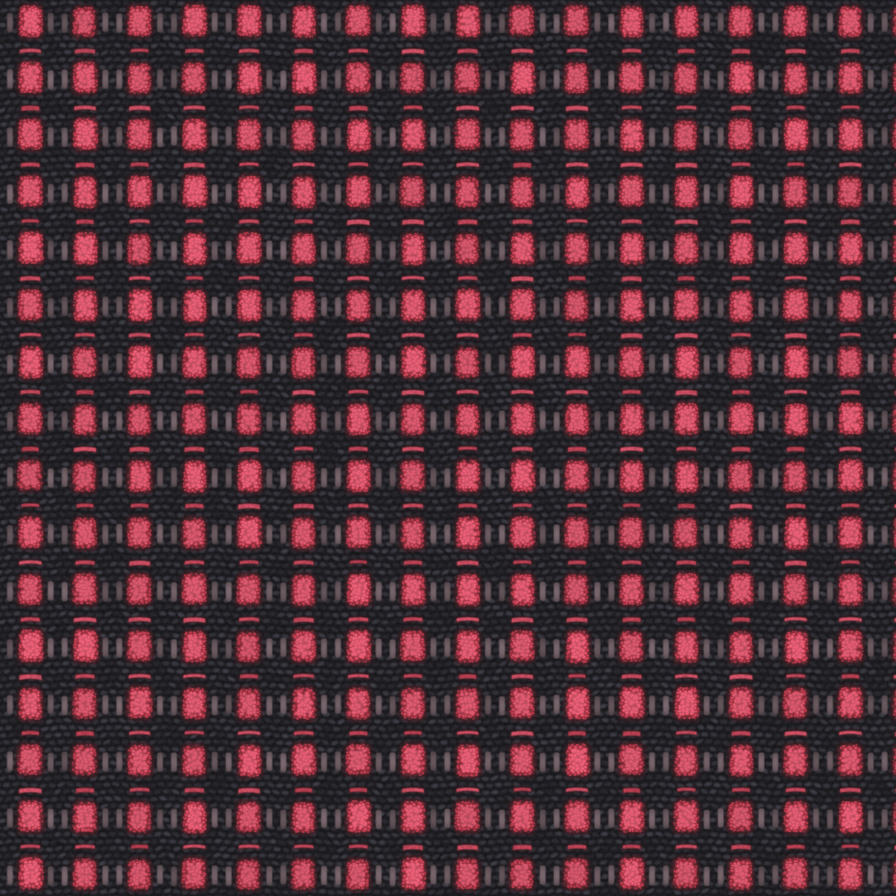
Give the GLSL for this texture, as a Shadertoy shader.

```glsl
#define REPEATS vec2(16.39, 15.76)
#define PHASE vec2(0.555, 0.39)
#define TUFT_SIZE vec2(0.222, 0.275)
#define BAR_SIZE vec2(0.056, 0.17)
#define DASH_SIZE vec2(0.185, 0.034)
#define KNOTS vec2(6.0, 8.0)
#define FUZZ 0.15
#define BLACK vec3(0.11, 0.105, 0.12)
#define GREY vec3(0.40, 0.34, 0.36)
#define MAROON vec3(0.28, 0.13, 0.155)
#define CRIMSON vec3(0.63, 0.19, 0.25)
#define PINK vec3(0.81, 0.325, 0.405)

vec2 hash2(vec2 p) {
    vec3 q = fract(vec3(p.xyx) * vec3(0.1031, 0.1030, 0.0973));
    q += dot(q, q.yzx + 33.33);
    return fract((q.xx + q.yz) * q.zy);
}

// Distance to the nearest scattered point
float cellular(vec2 p) {
    vec2 id = floor(p), f = fract(p);
    float nearest = 2.0;
    for (int j = -1; j <= 1; j++)
        for (int i = -1; i <= 1; i++) {
            vec2 o = vec2(i, j);
            nearest = min(nearest, length(o + hash2(id + o + 50.0) - f));
        }
    return nearest;
}

float roundBox(vec2 p, vec2 halfSize, float radius) {
    vec2 q = abs(p) - halfSize + radius;
    return length(max(q, 0.0)) + min(max(q.x, q.y), 0.0) - radius;
}

float cover(float d, float soft) {
    return 1.0 - smoothstep(-soft, soft, d);
}

// Staggered dark yarn knots, each with a soft sheen
vec3 darkWeave(vec2 p, float fuzz) {
    vec2 g = p * KNOTS + 0.12 * sin(p.yx * vec2(9.0, 7.0));
    g.x += 0.5 * mod(floor(g.y), 2.0);
    vec2 rnd = hash2(floor(g) + 20.0);
    vec2 k = fract(g) - 0.5;
    k.y += (rnd.x - 0.5) * 0.7 * k.x;
    float sheen = 1.0 - smoothstep(0.1, 0.55, length(k * vec2(0.85, 1.1)));
    return BLACK * (0.78 + 0.35 * fuzz)
         + vec3(0.115, 0.117, 0.135) * sheen * (0.35 + 0.85 * rnd.y);
}

// Plush tuft, shaded from a dark rim to a bright crown
vec3 tuftColor(float d, float fuzz, float tone) {
    float depth = -d + 0.06 * (fuzz - 0.5);
    vec3 c = mix(MAROON * 1.35, CRIMSON, smoothstep(-0.015, 0.055, depth));
    c = mix(c, PINK, smoothstep(0.035, 0.125, depth));
    return c * (1.0 + FUZZ * (fuzz - 0.5) * 2.0) * (0.95 + 0.1 * tone);
}

void mainImage(out vec4 fragColor, in vec2 fragCoord) {
    vec2 p = fragCoord / iResolution.xy * REPEATS - PHASE;
    float soft = 0.012 + 0.6 * REPEATS.x / iResolution.x;
    float fuzz = 1.0 - min(cellular(p * vec2(15.0, 17.0)), 1.0);

    vec3 color = darkWeave(p, fuzz);

    // Pairs of grey cords between tufts
    vec2 gap = vec2(fract(p.x) - 0.5, p.y - round(p.y) + 0.03);
    vec2 barId = vec2(floor(p.x) * 2.0 + step(0.0, gap.x), round(p.y));
    vec2 barRnd = hash2(barId + 90.0);
    vec2 bar = vec2(abs(gap.x) - 0.128, gap.y + 0.03 * (barRnd.x - 0.5));
    float barMask = cover(roundBox(bar, BAR_SIZE, 0.04), soft);
    float barShade = 1.08 - 9.0 * bar.y * bar.y - 40.0 * bar.x * bar.x;
    color = mix(color, GREY * barShade * (0.88 + 0.24 * barRnd.y), barMask);

    // Thin dashes halfway between tuft rows
    vec2 dashId = vec2(round(p.x), floor(p.y));
    vec2 dashRnd = hash2(dashId + 170.0);
    vec2 dash = p - dashId - vec2(0.0, 0.48);
    dash.y += 0.5 * dash.x * dash.x + 0.02 * (dashRnd.x - 0.5);
    vec2 dashSize = DASH_SIZE * vec2(0.82 + 0.3 * dashRnd.y, 0.75 + 0.4 * dashRnd.x);
    float dashDist = roundBox(dash, dashSize, 0.02);
    color = mix(color, MAROON * 0.85, 0.75 * cover(dashDist - 0.025, 0.04));
    vec3 dashColor = mix(CRIMSON, PINK, 0.3 + 0.6 * dashRnd.y);
    color = mix(color, dashColor * (0.9 + 0.2 * fuzz), cover(dashDist, soft));

    // Tufts with slightly narrowed tops and uneven fuzzy rims
    vec2 tuftId = round(p);
    vec2 tuftRnd = hash2(tuftId + 250.0);
    vec2 tuft = p - tuftId - 0.03 * (tuftRnd - 0.5);
    tuft.x *= 1.0 + 0.35 * max(tuft.y, 0.0);
    vec2 tuftSize = TUFT_SIZE * (0.96 + 0.08 * tuftRnd.yx);
    float tuftDist = roundBox(tuft, tuftSize, 0.11) - 0.03 * (fuzz - 0.6);
    color = mix(color, MAROON * 0.9, 0.85 * cover(tuftDist - 0.045, 0.045));
    color = mix(color, tuftColor(tuftDist, fuzz, tuftRnd.x), cover(tuftDist, soft));

    fragColor = vec4(clamp(color, 0.0, 1.0), 1.0);
}
```
